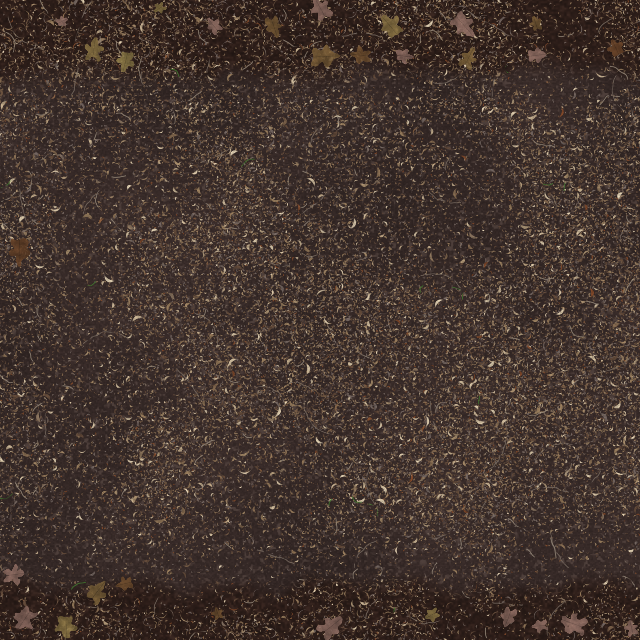
Write a three.js fragment shader that draws this texture.

```glsl
// Forest soil: dark grainy earth strewn with wood chips, specks and twigs,
// with bands of leaf litter along the top and bottom. Every scattered piece
// lives in a jittered grid cell and is drawn as a soft-edged distance shape.
varying vec2 vUv;

float hash(vec2 p) {
  return fract(sin(dot(p, vec2(127.1, 311.7))) * 43758.5453);
}

vec2 hash2(vec2 p) {
  return vec2(hash(p), hash(p + 57.3));
}

float noise(vec2 p) {
  vec2 i = floor(p), f = fract(p);
  f = f * f * (3.0 - 2.0 * f);
  return mix(mix(hash(i), hash(i + vec2(1, 0)), f.x),
             mix(hash(i + vec2(0, 1)), hash(i + vec2(1, 1)), f.x), f.y);
}

float fbm(vec2 p) {
  float sum = 0.0, amp = 0.5;
  for (int i = 0; i < 4; i++) {
    sum += amp * noise(p);
    p = p * 2.03 + 17.7;
    amp *= 0.5;
  }
  return sum / 0.94;
}

vec2 rotate(vec2 p, float a) {
  float c = cos(a), s = sin(a);
  return vec2(c * p.x + s * p.y, c * p.y - s * p.x);
}

// Leaf litter mask: 1 in the top and bottom bands, with ragged borders
float litterMask(vec2 p) {
  float y = p.y + 0.06 * (fbm(p * 14.0) - 0.5);
  return max(smoothstep(0.865, 0.91, y), 1.0 - smoothstep(0.065, 0.105, y));
}

// How thickly the ground is strewn: clumps, and bare strips beside the litter
float coverage(vec2 p) {
  float strip = smoothstep(0.82, 0.87, p.y) + 1.0 - smoothstep(0.11, 0.18, p.y);
  float clumps = smoothstep(0.25, 0.75, fbm(p * 8.0 + 3.0));
  return mix(0.45, 1.5, clumps) * (1.0 - 0.55 * min(strip, 1.0));
}

vec3 woodColor(float tone, float h) {
  vec3 brown = mix(vec3(0.36, 0.27, 0.21), vec3(0.42, 0.37, 0.35), step(0.6, h));
  brown = mix(brown, vec3(0.46, 0.26, 0.15), step(0.93, h));
  vec3 c = mix(brown, vec3(0.56, 0.46, 0.34), smoothstep(0.2, 0.65, tone));
  return mix(c, vec3(0.83, 0.77, 0.66), smoothstep(0.6, 1.0, tone));
}

// Elongated chips; size is the half extent in cells
void chips(inout vec3 col, vec2 p, float cells, vec2 size, float share, float bright, float seed) {
  vec2 base = floor(p * cells);
  for (int j = -1; j <= 1; j++)
  for (int i = -1; i <= 1; i++) {
    vec2 cell = base + vec2(i, j);
    vec2 id = cell + seed;
    if (hash(id + 5.1) > share * coverage((cell + 0.5) / cells)) continue;
    vec2 q = p - (cell + hash2(id)) / cells;
    q = rotate(q, 6.283 * hash(id + 11.9));
    vec2 extent = size * mix(vec2(0.55), vec2(1.3), hash2(id + 23.7)) / cells;
    q.y += 0.35 * q.x * q.x / extent.x;
    float d = (length(q / extent) - 1.0) * min(extent.x, extent.y);
    vec3 wood = woodColor(bright * hash(id + 31.3), hash(id + 41.9));
    wood *= 0.85 + 0.3 * noise(p * 420.0);
    col = mix(col, wood, 1.0 - smoothstep(-0.0007, 0.0008, d));
  }
}

// Thin bent stalks
void stalks(inout vec3 col, vec2 p, float cells, float share, vec3 tint, float seed) {
  vec2 base = floor(p * cells);
  for (int j = -1; j <= 1; j++)
  for (int i = -1; i <= 1; i++) {
    vec2 id = base + vec2(i, j) + seed;
    if (hash(id + 3.7) > share) continue;
    vec2 q = p - (base + vec2(i, j) + 0.2 + 0.6 * hash2(id)) / cells;
    q = rotate(q, 6.283 * hash(id + 8.3));
    float reach = mix(0.15, 0.45, hash(id + 13.1)) / cells;
    q.y += (hash(id + 19.7) - 0.5) * q.x * q.x / reach + 0.003 * (noise(q.xx * 90.0 + id) - 0.5);
    float d = max(abs(q.y) - 0.0007, abs(q.x) - reach);
    float broken = smoothstep(0.2, 0.5, noise(p * 130.0 + seed));
    col = mix(col, tint, 0.8 * broken * (1.0 - smoothstep(-0.0007, 0.0009, d)));
  }
}

// Lobed, mottled leaves lying in the litter bands
void leaves(inout vec3 col, vec2 p, float cells, float share) {
  vec2 base = floor(p * cells);
  for (int j = -1; j <= 1; j++)
  for (int i = -1; i <= 1; i++) {
    vec2 id = base + vec2(i, j);
    vec2 center = (id + 0.2 + 0.6 * hash2(id + 71.0)) / cells;
    if (hash(id + 2.9) > share * litterMask(center)) continue;
    vec2 q = rotate(p - center, 6.283 * hash(id + 6.1));
    float a = atan(q.y, q.x);
    float lobes = 0.75 + 0.2 * cos(5.0 * a) + 0.4 * (noise(q * 170.0 + id) - 0.5);
    float d = length(q * vec2(1.0, 1.25)) - lobes * mix(0.011, 0.025, hash(id + 9.7));
    vec3 leaf = mix(vec3(0.40, 0.25, 0.15), vec3(0.55, 0.48, 0.28), hash(id + 14.3));
    leaf = mix(leaf, vec3(0.55, 0.42, 0.38), step(0.65, hash(id + 17.9)));
    leaf *= 0.65 + 0.55 * fbm(p * 110.0) - 0.15 * (1.0 - smoothstep(0.0, 0.0012, abs(q.y)));
    col = mix(col, leaf, 0.88 * (1.0 - smoothstep(-0.001, 0.001, d)));
  }
}

void main() {
  vec2 p = vUv;
  float litter = litterMask(p);

  // Bare earth with fine crumbs
  float grain = 0.6 * noise(p * 300.0) + 0.4 * noise(p * 170.0 + 9.0);
  vec3 soil = vec3(0.205, 0.157, 0.148) * (0.85 + 0.3 * fbm(p * 6.0));
  soil *= 0.88 + 0.24 * noise(p * 430.0);
  vec3 col = mix(soil, vec3(0.33, 0.27, 0.25), 0.8 * smoothstep(0.54, 0.86, grain));
  col = mix(col, vec3(0.16, 0.10, 0.08) * (0.6 + 0.8 * grain), 0.8 * litter);

  // Scattered wood, from dust to large chips
  chips(col, p, 250.0, vec2(0.36, 0.22), 0.46, 0.62, 0.0);
  chips(col, p, 150.0, vec2(0.32, 0.14), 0.42, 0.95, 130.0);
  chips(col, p, 78.0, vec2(0.30, 0.11), 0.34, 0.95, 260.0);
  chips(col, p, 34.0, vec2(0.20, 0.065), 0.32, 1.0, 390.0);

  // Dense needles and pale crumbs of the litter
  vec3 debris = col;
  chips(debris, p, 95.0, vec2(0.48, 0.07), 0.7, 0.7, 520.0);
  chips(debris, p, 190.0, vec2(0.28, 0.16), 0.5, 0.95, 650.0);
  col = mix(col, debris, litter);

  stalks(col, p, 11.0, 0.4, vec3(0.46, 0.41, 0.37), 40.0);
  stalks(col, p, 24.0, 0.2, vec3(0.58, 0.53, 0.47), 80.0);
  stalks(col, p, 30.0, 0.018, vec3(0.25, 0.48, 0.18), 160.0);
  leaves(col, p, 17.0, 0.5);

  gl_FragColor = vec4(col, 1.0);
}
```
